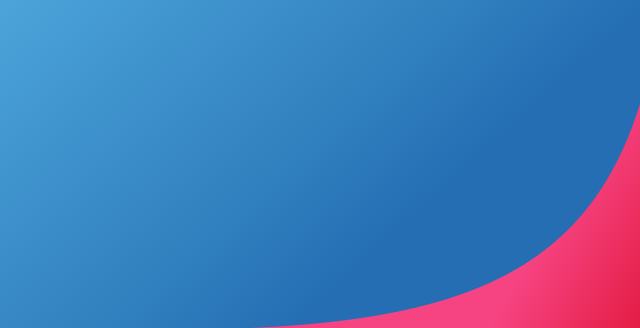
Reproduce this background procedurally as a WebGL 2 fragment shader.

```glsl
#version 300 es
precision highp float;
// Diagonal blue gradient with a rising pink curve filling the lower right corner.

uniform vec2 u_resolution;
out vec4 fragColor;

const float ASPECT = 0.512; // design height over width

const vec3 SKY = vec3(0.298, 0.643, 0.855);
const vec3 AZURE = vec3(0.188, 0.498, 0.745);
const vec3 NAVY = vec3(0.145, 0.433, 0.706);
const vec3 ROSE = vec3(0.965, 0.265, 0.510);
const vec3 CRIMSON = vec3(0.895, 0.115, 0.270);

// Linear ramp clamped to 0..1.
float ramp(float start, float end, float value) {
    return clamp((value - start) / (end - start), 0.0, 1.0);
}

vec2 bezier(vec2 a, vec2 b, vec2 c, vec2 d, float t) {
    float s = 1.0 - t;
    return s * s * s * a + 3.0 * s * s * t * b + 3.0 * s * t * t * c + t * t * t * d;
}

// Height of a curve with rising x, found by bisection.
float curveHeight(vec2 a, vec2 b, vec2 c, vec2 d, float x) {
    float low = 0.0;
    float high = 1.0;
    for (int i = 0; i < 20; i++) {
        float middle = 0.5 * (low + high);
        if (bezier(a, b, c, d, middle).x < x) low = middle;
        else high = middle;
    }
    return bezier(a, b, c, d, 0.5 * (low + high)).y;
}

// Signed height above the pink boundary.
float boundary(vec2 uv) {
    return uv.y - curveHeight(vec2(0.391, 0.0), vec2(0.742, 0.030),
                              vec2(0.922, 0.195), vec2(1.0, 0.683), uv.x);
}

vec3 blueGradient(vec2 p) {
    float along = dot(p, vec2(1.0, 1.1));
    vec3 upper = mix(SKY, AZURE, ramp(0.0, 0.742, along));
    return mix(upper, NAVY, ramp(0.742, 1.01, along));
}

vec3 pinkGradient(vec2 p) {
    return mix(ROSE, CRIMSON, ramp(0.911, 1.112, dot(p, vec2(0.86, 0.5))));
}

void main() {
    vec2 uv = gl_FragCoord.xy / u_resolution;
    vec2 fromTop = vec2(uv.x, (1.0 - uv.y) * ASPECT);

    // Edge softened over about one pixel, across the slope of the curve.
    vec2 pixel = 1.0 / u_resolution;
    float height = boundary(uv);
    float slope = height - boundary(uv - vec2(pixel.x, 0.0));
    float width = length(vec2(slope, pixel.y));
    float pinkCover = clamp(0.5 - height / width, 0.0, 1.0);

    fragColor = vec4(mix(blueGradient(fromTop), pinkGradient(fromTop), pinkCover), 1.0);
}
```
